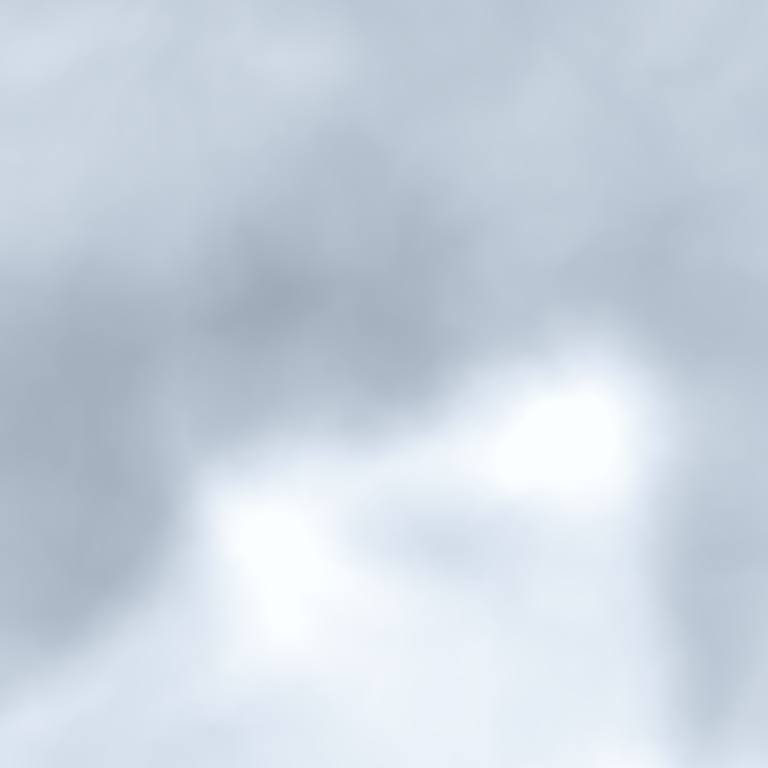
A Shadertoy shader for this texture:

```glsl
// Soft overcast sky: a grey cloud band above a bright, sunlit bank of cloud.

const vec3 SHADE = vec3(0.65, 0.70, 0.75);
const vec3 PEARL = vec3(0.85, 0.89, 0.94);
const vec3 GLOW  = vec3(0.98, 0.995, 1.0);

const float BASE_TONE   = 0.775;  // tones are measured in the red channel
const float BANK_LIFT   = 0.105;
const float WARP_SCALE  = 3.2;
const float WARP_AMOUNT = 0.17;
const float CLOUD_SCALE = 3.6;
const float CLOUD_DEPTH = 0.17;
const float WISP_SCALE  = 8.0;
const float WISP_DEPTH  = 0.045;
const int   OCTAVES     = 5;

float hash(vec2 p) {
    return fract(sin(dot(p, vec2(127.1, 311.7))) * 43758.5453);
}

// Value noise with quintic easing
float noise(vec2 p) {
    vec2 cell = floor(p);
    vec2 f = fract(p);
    f = f * f * f * (f * (f * 6.0 - 15.0) + 10.0);
    float low  = mix(hash(cell), hash(cell + vec2(1.0, 0.0)), f.x);
    float high = mix(hash(cell + vec2(0.0, 1.0)), hash(cell + 1.0), f.x);
    return mix(low, high, f.y);
}

mat2 rotation(float angle) {
    float c = cos(angle), s = sin(angle);
    return mat2(c, s, -s, c);
}

// Fractal noise centred on zero; each octave is turned to hide the grid
float fbm(vec2 p) {
    mat2 turn = rotation(0.65);
    float sum = 0.0;
    float amplitude = 0.5;
    for (int i = 0; i < OCTAVES; i++) {
        sum += amplitude * (noise(p) - 0.5);
        p = turn * p * 2.03 + 17.3;
        amplitude *= 0.46;
    }
    return sum;
}

// Soft elliptical blob, tilted by angle
float puff(vec2 p, vec2 centre, vec2 radii, float angle) {
    vec2 d = rotation(-angle) * (p - centre) / radii;
    return exp(-dot(d, d));
}

// Bright bank under a rising edge that ends softly on the right
float sunlitBank(vec2 p) {
    float edge = 0.10 + 0.92 * p.x - 0.46 * p.x * p.x;
    float below = smoothstep(-0.07, 0.09, edge - p.y);
    return below * (1.0 - smoothstep(0.75, 0.92, p.x));
}

float skyTone(vec2 uv) {
    // Billowing distortion of the large forms
    vec2 warp = vec2(fbm(uv * WARP_SCALE + 3.7), fbm(uv * WARP_SCALE + 41.2));
    vec2 p = uv + WARP_AMOUNT * warp;

    float bank = sunlitBank(p);
    float tone = BASE_TONE + BANK_LIFT * bank;

    // Grey masses
    tone -= 0.125 * puff(p, vec2(0.26, 0.55), vec2(0.52, 0.16), 0.22) * (1.0 - bank);
    tone -= 0.090 * puff(p, vec2(0.06, 0.30), vec2(0.20, 0.16), 0.60) * (1.0 - bank);
    tone -= 0.060 * puff(p, vec2(0.86, 0.66), vec2(0.10, 0.16), 0.20);
    tone -= 0.055 * puff(p, vec2(0.92, 0.20), vec2(0.10, 0.18), -0.10);
    tone -= 0.110 * puff(p, vec2(0.57, 0.30), vec2(0.09, 0.06), -0.30);

    // Lit masses
    tone += 0.120 * puff(p, vec2(0.38, 0.31), vec2(0.16, 0.10), 0.55);
    tone += 0.150 * puff(p, vec2(0.70, 0.40), vec2(0.15, 0.12), 0.15);
    tone += 0.060 * puff(p, vec2(0.33, 0.14), vec2(0.14, 0.07), 0.60);
    tone += 0.090 * puff(p, vec2(0.85, 0.00), vec2(0.20, 0.05), 0.00);
    tone += 0.045 * puff(p, vec2(0.38, 0.88), vec2(0.10, 0.08), 0.40);
    tone += 0.050 * puff(p, vec2(0.04, 0.97), vec2(0.12, 0.06), 0.20);

    // Mottling, and fainter wisps that lean up to the right
    vec2 lean = rotation(-0.6) * p * vec2(0.85, 1.15);
    tone += CLOUD_DEPTH * fbm(p * CLOUD_SCALE + 8.4);
    tone += WISP_DEPTH * fbm(lean * WISP_SCALE + warp * 2.0 + 23.0);
    return tone;
}

vec3 cloudColour(float tone) {
    vec3 grey = mix(SHADE, PEARL, (tone - SHADE.r) / (PEARL.r - SHADE.r));
    float lit = clamp((tone - PEARL.r) / (GLOW.r - PEARL.r), 0.0, 1.0);
    return tone < PEARL.r ? grey : mix(PEARL, GLOW, lit);
}

void mainImage(out vec4 fragColor, in vec2 fragCoord) {
    vec2 uv = fragCoord / iResolution.xy;
    fragColor = vec4(cloudColour(skyTone(uv)), 1.0);
}
```
